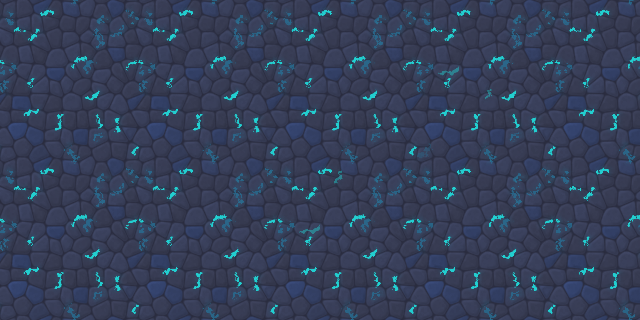
Reproduce this texture procedurally as a Shadertoy shader.

```glsl
const vec2 TILE = vec2(0.434, 0.495);      // size of one repeat, canvas height = 1
const vec2 STONES = vec2(9.0, 10.0);       // stones per repeat
const vec2 VEINS = vec2(5.0, 6.0);         // vein sites per repeat
const vec2 FLECKS = vec2(56.0, 64.0);      // grain of the crystal flecks

const vec3 STONE = vec3(0.226, 0.242, 0.333);
const vec3 STONE_BLUE = vec3(0.195, 0.255, 0.42);
const vec3 JOINT = vec3(0.165, 0.175, 0.25);
const vec3 TEAL = vec3(0.17, 0.35, 0.46);
const vec3 AZURE = vec3(0.15, 0.45, 0.60);
const vec3 CYAN = vec3(0.13, 0.84, 0.84);

vec2 hash22(vec2 p) {
    vec3 q = fract(p.xyx * vec3(0.1031, 0.1030, 0.0973));
    q += dot(q, q.yzx + 33.33);
    return fract((q.xx + q.yz) * q.zy);
}

vec2 sitePoint(vec2 cell, vec2 period, float jitter) {
    return cell + 0.5 + jitter * (hash22(mod(cell, period) + 7.0) - 0.5);
}

// xy: offset to the nearest site, zw: its cell
vec4 nearestSite(vec2 p, vec2 period, float jitter) {
    vec4 best = vec4(9.0);
    for (int j = -1; j <= 1; j++)
    for (int i = -1; i <= 1; i++) {
        vec2 cell = floor(p) + vec2(i, j);
        vec2 offset = sitePoint(cell, period, jitter) - p;
        if (dot(offset, offset) < dot(best.xy, best.xy)) best = vec4(offset, cell);
    }
    return best;
}

float smoothMin(float a, float b, float k) {
    float h = max(k - abs(a - b), 0.0) / k;
    return min(a, b) - 0.25 * h * h * k;
}

// Distance to the cell border, with rounded corners
float borderDistance(vec2 p, vec2 period, float jitter, vec4 site) {
    float d = 1.0;
    for (int j = -2; j <= 2; j++)
    for (int i = -2; i <= 2; i++) {
        if (i == 0 && j == 0) continue;
        vec2 other = sitePoint(site.zw + vec2(i, j), period, jitter) - p;
        d = smoothMin(d, dot(0.5 * (site.xy + other), normalize(other - site.xy)), 0.16);
    }
    return d;
}

vec3 cobbles(vec2 p, vec2 period, float pixel) {
    vec4 site = nearestSite(p, period, 0.72);
    float edge = borderDistance(p, period, 0.72, site);
    vec2 rnd = hash22(mod(site.zw, period) + 41.0);

    // Tone of each stone, some of them blue
    float blue = 0.2 * rnd.y + 0.75 * smoothstep(0.84, 0.95, rnd.x);
    vec3 col = mix(STONE, STONE_BLUE, blue) * (0.95 + 0.09 * rnd.y);

    // Bevel lit from the upper left
    float facing = dot(normalize(-site.xy + 1e-4), normalize(vec2(-0.6, 0.8)));
    float rim = smoothstep(0.03, 0.10, edge) * (1.0 - smoothstep(0.10, 0.26, edge));
    col *= 1.0 + 0.11 * facing * rim;
    return mix(JOINT, col, smoothstep(0.005 - pixel, 0.065 + pixel, edge));
}

// Distance to a wavy stroke around the origin
float strokeDistance(vec2 p, float angle, float halfLength, float phase) {
    float c = cos(angle), s = sin(angle);
    p = vec2(c * p.x + s * p.y, c * p.y - s * p.x);
    p.y += 0.06 * sin(9.0 * p.x + phase) + 0.03 * sin(23.0 * p.x + 2.0 * phase);
    return length(vec2(max(abs(p.x) - halfLength, 0.0), p.y));
}

// Crystal veins: p in vein cells, grain from 0 to 1
vec3 addVeins(vec3 col, vec2 p, vec2 period, vec2 grain, float pixel) {
    for (int j = -1; j <= 1; j++)
    for (int i = -1; i <= 1; i++) {
        vec2 cell = floor(p) + vec2(i, j);
        vec2 kind = hash22(mod(cell, period) + 73.0);
        vec2 form = hash22(mod(cell, period) + 19.0);

        // Mostly the same in each repeat, with a few faint extras
        float extra = 0.45 * step(0.95, hash22(cell + 211.0).x);
        float strength = max(step(0.28, kind.x), extra);
        float bright = step(0.48, kind.y);

        vec2 local = p - sitePoint(cell, period, 0.75);
        float halfLength = mix(0.10, 0.31, form.y);
        float d = strokeDistance(local, mix(0.15, 2.0, form.x), halfLength, 6.28 * kind.x);

        // Flecks break up the outline
        float rough = mix(0.24, 0.11, bright) * (grain.x - 0.35);
        float width = mix(0.075, 0.066, bright);
        float core = 1.0 - smoothstep(width - pixel, width + pixel, d + rough);
        float halo = exp(-40.0 * d * d) * (0.3 + 0.3 * grain.y);
        vec3 crystal = mix(AZURE, CYAN, smoothstep(0.3, 0.7, 0.7 * bright + 0.4 * grain.y));

        col = mix(col, TEAL, strength * halo * 0.65);
        col = mix(col, crystal, strength * core * mix(0.7, 0.95, bright));
    }
    return col;
}

void mainImage(out vec4 fragColor, in vec2 fragCoord) {
    vec2 uv = (fragCoord / iResolution.y - vec2(0.0, 1.0)) / TILE;
    float pixel = 1.0 / (iResolution.y * TILE.y);

    vec4 fleck = nearestSite(uv * FLECKS, FLECKS, 0.9);
    vec2 grain = hash22(mod(fleck.zw, FLECKS) + 5.0);

    vec3 col = cobbles(uv * STONES, STONES, pixel * STONES.y * 0.5);
    col *= 0.98 + 0.04 * grain.y;
    col = addVeins(col, uv * VEINS, VEINS, grain, pixel * VEINS.y * 0.5);
    fragColor = vec4(col, 1.0);
}
```
